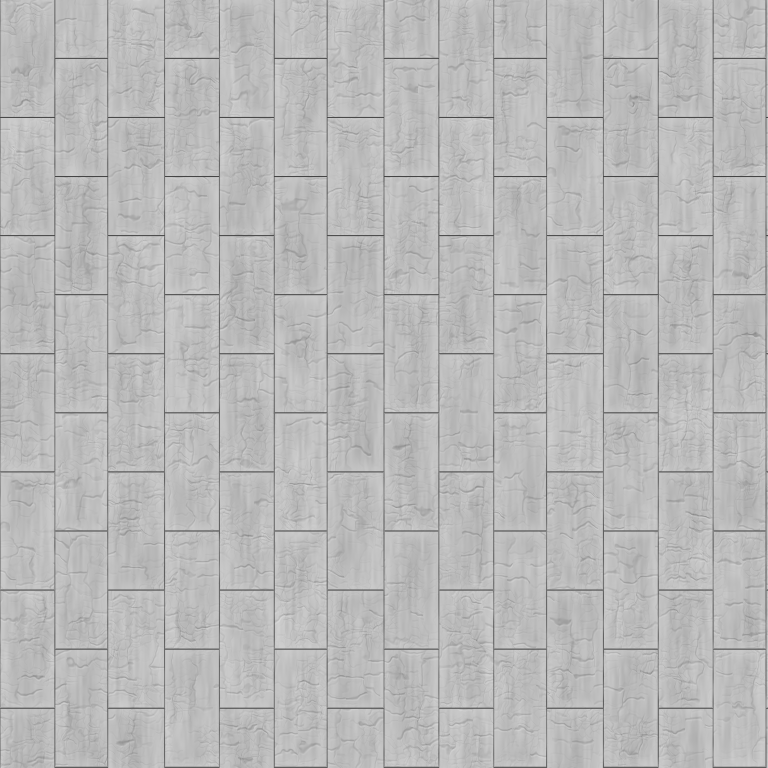
Reproduce this texture procedurally as a Shadertoy shader.

```glsl
// Upright grey blocks in half-offset columns, with thin dark joints and crackled, grained faces.

#define COLUMNS 14.0
#define ROWS 6.5
#define JOINT_WIDTH 0.019          // in block widths
#define JOINT_COLOR vec3(0.27)
#define FACE_COLOR vec3(0.738)
#define RIM_LIGHT 0.032
#define GRAIN 0.085
#define BLOTCH 0.075
#define CRACK_DARK 0.070
#define CRACK_RELIEF 0.036
#define LIGHT_STEP vec2(-0.010, 0.028)

vec2 hash2(vec2 p) {
    vec3 q = fract(p.xyx * vec3(0.1031, 0.1030, 0.0973));
    q += dot(q, q.yzx + 33.33);
    return fract((q.xx + q.yz) * q.zy);
}

float noise(vec2 p) {
    vec2 i = floor(p), f = fract(p);
    f = f * f * (3.0 - 2.0 * f);
    float low = mix(hash2(i).x, hash2(i + vec2(1, 0)).x, f.x);
    float high = mix(hash2(i + vec2(0, 1)).x, hash2(i + vec2(1, 1)).x, f.x);
    return mix(low, high, f.y);
}

// Gap between the two nearest cell points: zero along cell borders
float crackle(vec2 p) {
    vec2 cell = floor(p), f = fract(p);
    float nearest = 8.0, second = 8.0;
    for (int y = -1; y <= 1; y++)
    for (int x = -1; x <= 1; x++) {
        vec2 o = vec2(x, y);
        float d = length(o + 0.1 + 0.8 * hash2(cell + o) - f);
        second = min(second, max(nearest, d));
        nearest = min(nearest, d);
    }
    return second - nearest;
}

// Upright cracks joined by staggered level rungs, each of random strength
float ladderCracks(vec2 p, vec2 cells, float width) {
    vec2 q = p * cells;
    float column = floor(q.x);
    q.y += hash2(vec2(column, 17.0)).x;
    float rung = round(q.y);
    vec2 d = abs(q - round(q)) / cells;
    float strength = smoothstep(0.35, 0.9, hash2(vec2(column, rung + 71.0)).x);
    float taper = smoothstep(0.0, 0.04, d.x + 0.015);
    float level = (1.0 - smoothstep(0.0, width, d.y)) * strength * taper;
    float uprightMask = smoothstep(0.45, 0.8, noise(vec2(round(q.x) * 7.0, p.y * 2.4)));
    float upright = (1.0 - smoothstep(0.0, width, d.x)) * uprightMask;
    return max(level, 0.65 * upright);
}

float crackDepth(vec2 p) {
    vec2 bend = vec2(noise(p * 4.0), noise(p * 4.0 + 31.0)) - 0.5;
    vec2 jag = vec2(noise(p * 13.0 + 11.0), noise(p * 13.0 + 47.0)) - 0.5;
    vec2 q = p + 0.20 * bend + 0.06 * jag;
    float worn = smoothstep(0.3, 0.7, noise(p * vec2(2.2, 1.6) + 53.0));
    float broad = ladderCracks(q, vec2(2.6, 3.4), 0.036);
    float small = ladderCracks(q + 23.0, vec2(5.0, 6.5), 0.026);
    float craze = 1.0 - smoothstep(0.0, 0.28, crackle(q * vec2(7.5, 6.5) + 19.0));
    return broad + 0.65 * small * (0.35 + 0.65 * worn) + 0.3 * craze * worn;
}

// Joint position: every fourth column edge sits slightly to the left
float jointX(float i) {
    return i - 0.036 * step(abs(mod(i, 4.0) - 2.0), 0.5);
}

// Box-filtered coverage of a line at distance d
float lineCover(float d, float width, float pixel) {
    float h = 0.5 * width;
    return (clamp(d + 0.5 * pixel, -h, h) - clamp(d - 0.5 * pixel, -h, h)) / pixel;
}

void mainImage(out vec4 fragColor, in vec2 fragCoord) {
    vec2 grid = fragCoord / iResolution.xy * vec2(COLUMNS, ROWS);
    float aspect = COLUMNS / ROWS;
    float pixel = COLUMNS / iResolution.x;

    // Block layout, with alternate columns shifted by half a block
    float nearX = round(grid.x);
    float column = nearX - (grid.x < jointX(nearX) ? 1.0 : 0.0);
    float rowY = grid.y - 0.006 + 0.5 * mod(column + 1.0, 2.0);
    vec2 block = vec2(column, floor(rowY));
    vec2 p = vec2(grid.x - jointX(column), fract(rowY) * aspect);
    float sideGap = min(p.x, jointX(column + 1.0) - grid.x);
    float endGap = min(p.y, aspect - p.y);

    // Face: pale rim, upright fibres and soft blotches
    vec2 seed = hash2(block + 5.0);
    vec2 s = p + floor(seed * 40.0) * 3.0;
    float rim = 1.0 - smoothstep(0.0, 0.26, min(sideGap, endGap));
    float grain = 0.6 * noise(s * vec2(17.0, 1.8)) + 0.4 * noise(s * vec2(23.0, 5.0)) - 0.5;
    float blotch = 0.6 * noise(s * vec2(4.5, 1.3) + 9.0) + 0.4 * noise(s * vec2(1.6, 0.9)) - 0.5;
    float tone = RIM_LIGHT * rim + (GRAIN * grain + BLOTCH * blotch) * (1.0 - 0.4 * rim);
    tone += 0.014 * (seed.y - 0.5);

    // Cracks, darkened and lit from above
    float depth = crackDepth(s);
    float lit = crackDepth(s + LIGHT_STEP) - depth;
    tone += CRACK_RELIEF * lit - CRACK_DARK * depth * (1.0 - 0.4 * rim);
    vec3 color = FACE_COLOR + tone;

    // Joints: upright ones are fainter and uneven
    float wear = 0.5 + 0.35 * noise(grid * vec2(1.0, 9.0));
    float upright = lineCover(sideGap, JOINT_WIDTH, pixel) * wear;
    float level = lineCover(endGap, JOINT_WIDTH, pixel);
    color = mix(color, JOINT_COLOR, max(upright, level));

    fragColor = vec4(color, 1.0);
}
```
